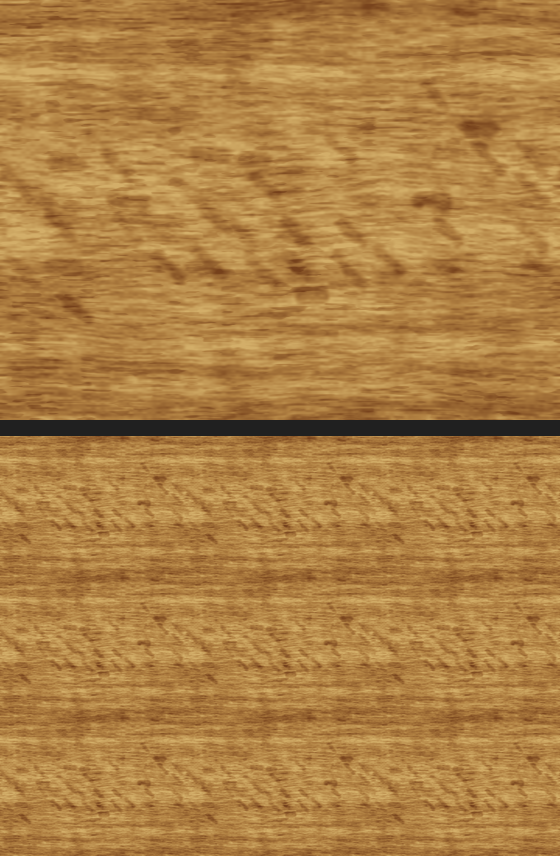
Top: one tile. Bottom: repeated 3 by 3.
Reproduce this texture procedurally as a WebGL 2 fragment shader.

```glsl
#version 300 es
precision highp float;
// Seamless honey-brown wood: horizontal bands and fine wavy grain from wrapping
// value noise, with a central belt of slanted ripples and soft dark smudges
// scattered over a jittered, wrapping grid.

#define BIAS 0.12
#define BAND_CONTRAST 0.21
#define FIBRE_CONTRAST 0.34
#define SPECKLE_CONTRAST 0.17
#define MOTTLE_CONTRAST 0.30
#define PORE_DEPTH 0.50
#define SMUDGE_DEPTH 0.72
#define SMUDGE_CELLS vec2(12.0, 12.0)
#define DARK vec3(0.49, 0.285, 0.125)
#define MIDDLE vec3(0.69, 0.50, 0.255)
#define LIGHT vec3(0.86, 0.73, 0.45)

uniform vec2 u_resolution;
out vec4 fragColor;

float hash(vec2 p) {
    return fract(sin(dot(p, vec2(127.1, 311.7))) * 43758.5);
}

// Lattice value that repeats after a whole number of cells.
float lattice(vec2 cell, vec2 cells, float seed) {
    return hash(floor(mod(cell + 0.5, cells)) + seed);
}

// Smooth value noise from -1 to 1, wrapping over the unit square.
float noise(vec2 p, vec2 cells, float seed) {
    vec2 g = p * cells;
    vec2 i = floor(g);
    vec2 f = fract(g);
    f = f * f * (3.0 - 2.0 * f);
    float low = mix(lattice(i, cells, seed), lattice(i + vec2(1, 0), cells, seed), f.x);
    float high = mix(lattice(i + vec2(0, 1), cells, seed), lattice(i + vec2(1, 1), cells, seed), f.x);
    return 2.0 * mix(low, high, f.y) - 1.0;
}

// Soft capsules, either slanted or lying along the grain.
float smudges(vec2 p, float aspect) {
    vec2 base = floor(p * SMUDGE_CELLS);
    float cover = 0.0;
    for (int y = -1; y <= 1; y++) {
        for (int x = -1; x <= 1; x++) {
            vec2 cell = base + vec2(x, y);
            vec2 id = floor(mod(cell + 0.5, SMUDGE_CELLS));
            float offCentre = abs((id.y + 0.5) / SMUDGE_CELLS.y - 0.5);
            float chance = mix(0.60, 0.05, smoothstep(0.13, 0.24, offCentre));
            float present = step(hash(id + 3.7), chance);
            vec2 jitter = 0.6 * vec2(hash(id + 11.3), hash(id + 23.9)) - 0.3;
            vec2 q = p - (cell + 0.5 + jitter) / SMUDGE_CELLS;
            q.x *= aspect;
            float slanted = step(hash(id + 31.1), 0.70);
            float angle = mix(-0.05, -0.78, slanted);
            vec2 along = vec2(cos(angle), sin(angle));
            float halfLength = mix(0.018, 0.034, hash(id + 41.7)) + 0.010 * slanted;
            float radius = mix(0.019, 0.013, slanted);
            float t = clamp(dot(q, along), -halfLength, halfLength);
            float edge = length(q - along * t) - radius;
            float strength = mix(0.45, 1.0, hash(id + 53.3));
            float blob = 1.0 - smoothstep(-0.009, 0.009, edge);
            cover = max(cover, present * strength * blob);
        }
    }
    return cover;
}

void main() {
    vec2 p = gl_FragCoord.xy / u_resolution;
    float aspect = u_resolution.x / u_resolution.y;

    // Bend the grain gently, with smaller waves on top.
    vec2 w = p;
    w.y += 0.010 * noise(p, vec2(3, 5), 1.0) + 0.003 * noise(p, vec2(9, 10), 2.0);
    w.y += 0.0014 * noise(p, vec2(36, 24), 3.0);
    float offCentre = abs(fract(w.y) - 0.5);
    float belt = 1.0 - smoothstep(0.12, 0.22, offCentre);

    // Broad bands: bright pairs outside the belt and darker outer edges.
    float outer = smoothstep(0.22, 0.32, offCentre);
    float tone = BIAS + 0.10 * belt;
    tone += BAND_CONTRAST * outer * cos(6.28319 * (10.0 * offCentre - 0.2));
    tone -= 0.36 * smoothstep(0.36, 0.5, offCentre);
    tone += BAND_CONTRAST * noise(w, vec2(2, 14), 4.0);
    tone += 0.8 * BAND_CONTRAST * noise(w, vec2(4, 37), 5.0);

    // Fibres from long to short, a fine speckle, and crisp dark pores.
    tone += 0.7 * FIBRE_CONTRAST * noise(w, vec2(12, 112), 6.0);
    tone += FIBRE_CONTRAST * noise(w, vec2(38, 187), 7.0);
    tone += SPECKLE_CONTRAST * noise(w, vec2(120, 190), 16.0);
    float pores = smoothstep(0.25, 0.60, noise(w, vec2(32, 163), 8.0));
    tone -= PORE_DEPTH * pores * (0.65 + 0.35 * noise(p, vec2(9, 15), 17.0));

    // Cloudy mottle outside, slanted ripples within the belt.
    float cloud = noise(p, vec2(17, 11), 9.0) + 0.5 * noise(p, vec2(38, 30), 10.0);
    float ripple = noise(vec2(p.x + p.y, p.y), vec2(26, 9), 12.0);
    tone += MOTTLE_CONTRAST * mix(0.8 * cloud, 0.6 * cloud + 0.8 * ripple, belt);

    // Thin broken seams along both sides of the belt.
    float seam = 1.0 - smoothstep(0.001, 0.006, abs(offCentre - 0.118));
    tone -= 0.4 * seam * smoothstep(-0.2, 0.6, noise(p, vec2(11, 6), 13.0));

    // Smudges with ragged outlines.
    vec2 ragged = p + 0.006 * vec2(noise(w, vec2(30, 90), 14.0), noise(p, vec2(34, 30), 15.0));
    tone -= SMUDGE_DEPTH * smudges(ragged, aspect);

    tone = clamp(tone, -1.15, 0.80);
    vec3 colour = tone < 0.0 ? mix(MIDDLE, DARK, -tone) : mix(MIDDLE, LIGHT, tone);
    fragColor = vec4(colour, 1.0);
}
```
